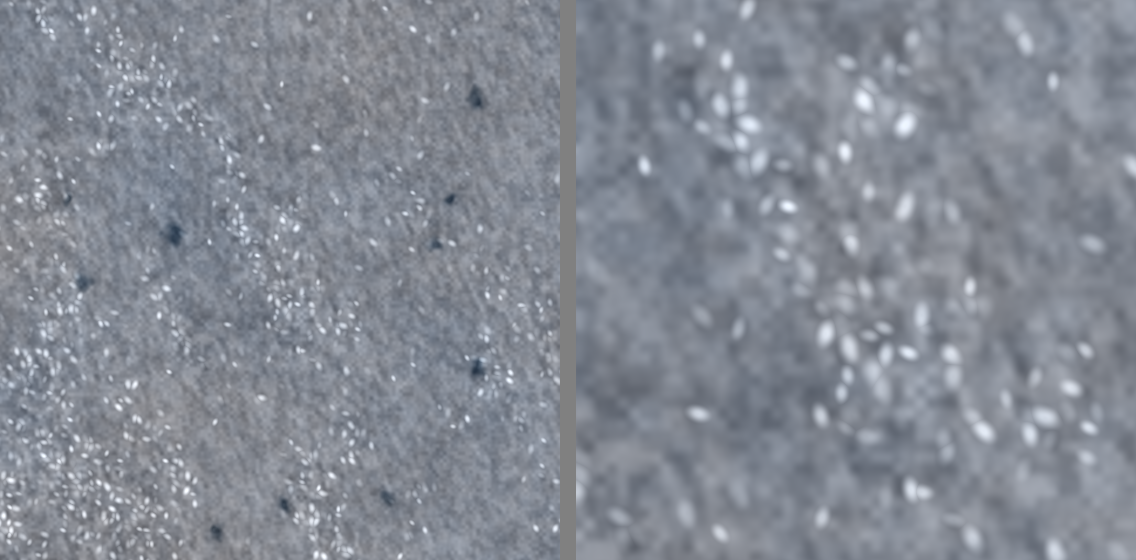
Left, the full canvas; right, a detail of the centre.
Reproduce this texture procedurally as a Shadertoy shader.

```glsl
// Weathered blue-grey slate with a slanted fine grain, pale mineral flecks and a few dark pits.

const vec3 STONE = vec3(0.509, 0.529, 0.567);
const vec3 WARM_TINT = vec3(0.030, 0.004, -0.024);
const vec3 FLECK_TINT = vec3(0.98, 1.0, 1.01);
const vec3 PIT_TINT = vec3(1.12, 1.0, 0.92);
const vec2 SLANT = vec2(0.42, -0.91);   // direction of grain and fleck bands
const float GRAIN_SCALE = 105.0;
const float GRAIN_CONTRAST = 0.145;
const float FLECK_CELLS = 82.0;
const float FLECK_CHANCE = 0.42;
const float PIT_CELLS = 5.0;
const float PIT_CHANCE = 0.32;
const float PIT_DEPTH = 0.24;

float hash(vec2 p) {
    return fract(sin(dot(p, vec2(127.1, 311.7))) * 43758.5453);
}

vec2 hash2(vec2 p) {
    return vec2(hash(p), hash(p + 57.3));
}

float noise(vec2 p) {
    vec2 i = floor(p), f = fract(p);
    f = f * f * (3.0 - 2.0 * f);
    return mix(mix(hash(i), hash(i + vec2(1, 0)), f.x),
               mix(hash(i + vec2(0, 1)), hash(i + vec2(1, 1)), f.x), f.y);
}

float fbm(vec2 p) {
    return 0.6 * noise(p) + 0.4 * noise(p * 2.1 + 17.0);
}

// x runs across the slant, y along it
vec2 toSlant(vec2 p) {
    return vec2(dot(p, vec2(-SLANT.y, SLANT.x)), dot(p, SLANT));
}

// Density of flecks: slanted bands, richer toward the lower left
float fleckDensity(vec2 uv) {
    float bias = 0.24 * (0.66 - 0.7 * uv.x - 0.55 * uv.y);
    float bands = fbm(toSlant(uv) * vec2(9.0, 4.0) + 31.0);
    return smoothstep(0.48, 0.78, bands + bias);
}

// Small soft ellipses, one per occupied cell
float flecks(vec2 uv) {
    vec2 p = uv * FLECK_CELLS, home = floor(p);
    float light = 0.0;
    for (int y = -1; y <= 1; y++)
    for (int x = -1; x <= 1; x++) {
        vec2 cell = home + vec2(x, y);
        float density = fleckDensity((cell + 0.5) / FLECK_CELLS);
        if (hash(cell + 3.7) > 0.02 + FLECK_CHANCE * density) continue;
        vec2 d = p - cell - mix(vec2(0.2), vec2(0.8), hash2(cell + 11.0));
        float turn = (hash(cell + 23.0) - 0.5) * 1.9;
        d = mat2(cos(turn), sin(turn), -sin(turn), cos(turn)) * toSlant(d);
        float size = mix(0.42, 0.68, hash(cell + 41.0));
        float strength = mix(0.10, 0.40, pow(hash(cell + 67.0), 1.4));
        float shape = smoothstep(1.0, 0.1, length(d / vec2(1.0, 1.55)) / size);
        light = max(light, strength * shape);
    }
    return light;
}

// Rare ragged dark spots
float pits(vec2 uv) {
    vec2 ragged = vec2(noise(uv * 60.0), noise(uv * 60.0 + 40.0)) - 0.5;
    vec2 p = (uv + 0.018 * ragged) * PIT_CELLS, home = floor(p);
    float dark = 0.0;
    for (int y = -1; y <= 1; y++)
    for (int x = -1; x <= 1; x++) {
        vec2 cell = home + vec2(x, y);
        if (hash(cell + 5.1) > PIT_CHANCE) continue;
        vec2 d = p - cell - hash2(cell + 19.0);
        float size = mix(0.07, 0.13, hash(cell + 29.0));
        float core = smoothstep(1.0, 0.1, length(d) / size);
        float halo = smoothstep(1.0, 0.0, length(d) / (size * 3.0));
        dark = max(dark, core + 0.2 * halo * noise(uv * 45.0));
    }
    return min(dark, 1.0);
}

void mainImage(out vec4 fragColor, in vec2 fragCoord) {
    vec2 uv = fragCoord / iResolution.y;
    vec2 slanted = toSlant(uv);

    // Broad mottling and fine streaked grain
    float mottle = 0.06 * (fbm(uv * 5.0 + 8.0) - 0.5)
                 + 0.05 * (noise(slanted * vec2(34.0, 20.0)) - 0.5);
    float grain = GRAIN_CONTRAST * (noise(slanted * GRAIN_SCALE * vec2(1.0, 0.55)) - 0.5)
                + 0.09 * (noise(uv * GRAIN_SCALE * 1.45 + 13.0) - 0.5);
    grain *= 1.0 + 0.35 * fleckDensity(uv);

    // Faint warm and cool stains
    float warmth = 1.5 * (fbm(uv * 3.5 + 71.0) - 0.5)
                 + 0.5 * (noise(uv * 48.0 + 90.0) - 0.5);

    vec3 color = STONE + mottle + grain + WARM_TINT * warmth;
    color -= PIT_DEPTH * PIT_TINT * pits(uv);
    color += FLECK_TINT * flecks(uv);
    fragColor = vec4(clamp(color, 0.0, 1.0), 1.0);
}
```
